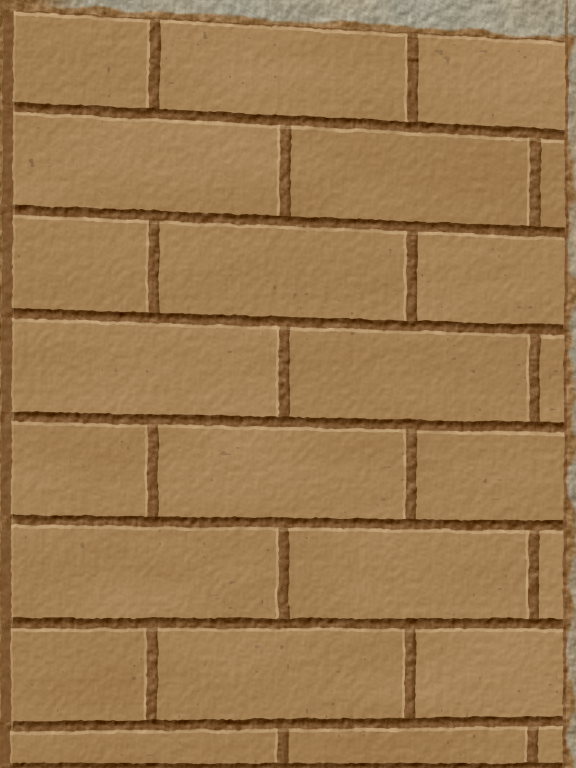
Write a WebGL 1 fragment shader that draws this texture.

```glsl
precision highp float;
// Tan rendered wall scored into running-bond bricks, in slight perspective.
// Tilted course lines and half-brick joints are cut as grooves with a dark
// upper side and a pale lip; rough grey plaster frames the top and right.

uniform vec2 u_resolution;

#define BRICK vec3(0.64, 0.50, 0.33)
#define GROOVE vec3(0.45, 0.30, 0.16)
#define SHADOW vec3(0.31, 0.18, 0.05)
#define LIP vec3(0.76, 0.64, 0.48)
#define ROUGH_BROWN vec3(0.55, 0.41, 0.25)
#define PLASTER vec3(0.62, 0.60, 0.53)
#define ASPECT 0.75
#define COURSE 0.1345
#define HALF_JOINT 0.0070
#define LIP_WIDTH 0.0036
#define SOFT 0.0010
#define GRAIN 0.10

float hash(vec2 p) {
  return fract(sin(dot(p, vec2(127.1, 311.7))) * 43758.5453);
}

float noise(vec2 p) {
  vec2 i = floor(p), f = fract(p);
  f = f * f * (3.0 - 2.0 * f);
  return mix(mix(hash(i), hash(i + vec2(1.0, 0.0)), f.x),
             mix(hash(i + vec2(0.0, 1.0)), hash(i + 1.0), f.x), f.y);
}

float fbm(vec2 p) {
  float sum = 0.0, amp = 0.5;
  for (int i = 0; i < 4; i++) {
    sum += amp * noise(p);
    p = p * 2.03 + 17.3;
    amp *= 0.5;
  }
  return sum;
}

// Soft-edged strip, 1 between a and b
float band(float a, float b, float d) {
  return smoothstep(a - SOFT, a + SOFT, d) - smoothstep(b - SOFT, b + SOFT, d);
}

void main() {
  // Height units, y downwards
  vec2 p = gl_FragCoord.xy / u_resolution;
  p = vec2(p.x * ASPECT, 1.0 - p.y);

  // Hand-cut edges: slow waver plus small chips
  vec2 waver = vec2(noise(p * 45.0), noise(p * 45.0 + 31.0)) - 0.5;
  vec2 chips = vec2(noise(p * 190.0), noise(p * 190.0 + 57.0)) - 0.5;
  vec2 q = p + 0.0022 * waver + 0.0017 * chips;
  q.x += 0.004 * p.y;

  // Courses converge towards the right
  float across = (p.x - 0.018) / 0.715;
  float topLine = 0.0048 + 0.0436 * across;
  float pitch = COURSE - 0.0072 * across;
  float v = (q.y - topLine) / pitch;
  float line = floor(v + 0.5);
  float dy = (v - line) * pitch;
  if (line < 0.5) dy -= 0.004 * (1.0 - across);
  float toBottom = q.y - 1.0005;
  if (abs(toBottom) < abs(dy)) dy = toBottom;

  // Two joints per course, offset by half a brick in alternate courses
  float row = floor(v);
  float dx = 1.0, column = 0.0;
  for (int i = 0; i < 2; i++) {
    float m = 2.0 * float(i) + mod(row, 2.0);
    float d = q.x - (0.2018 + 0.1732 * m - 0.0026 * m * m);
    column += step(0.0, d);
    if (abs(d) < abs(dx)) dx = d;
  }

  // Brick faces: tone per brick, trowel streaks and stains
  float relief = fbm(p * 130.0) - fbm(p * 130.0 + vec2(0.35, 0.5));
  float tone = 0.025 * (hash(vec2(row, column) + 3.0) - 0.5);
  tone += 0.07 * (fbm(p * vec2(6.0, 19.0)) - 0.47);
  tone += 0.015 * (0.5 - p.y);
  vec3 color = BRICK + tone * vec3(1.0, 1.05, 1.1);
  float pit = smoothstep(0.90, 0.97, noise(p * 120.0 + 9.0));
  color *= 1.0 - 0.15 * pit * step(0.62, noise(p * 17.0));

  // Upright joints with the lip on their left
  float worn = 0.35 + 0.65 * noise(p * 70.0 + 5.0);
  float fleck = 0.7 * fbm(p * 150.0 + 40.0);
  vec3 floorTone = mix(GROOVE, ROUGH_BROWN, fleck);
  float h = HALF_JOINT;
  color = mix(color, LIP, worn * band(-h - LIP_WIDTH, -h, dx));
  vec3 sideTone = mix(floorTone, SHADOW, 0.55 * smoothstep(0.1 * h, h, dx));
  float upright = band(-h, h, dx);
  color = mix(color, sideTone, upright);

  // Course grooves: shadow under the brick above, lip on the brick below
  vec3 courseTone = mix(SHADOW, floorTone, smoothstep(-0.7 * h, 0.35 * h, dy));
  float lip = band(h - 0.001, h + LIP_WIDTH, dy);
  color = mix(color, courseTone, band(-h, h, dy));
  color = mix(color, LIP, lip * worn * (1.0 - 0.5 * upright));

  // Left and right end grooves
  float left = q.x - 0.0105;
  float right = q.x - 0.7365;
  color = mix(color, LIP, 0.5 * worn * band(h, h + 0.003, left));
  color = mix(color, floorTone, band(-h, h, left));

  // Rough surround, turning to grey plaster above and to the right
  float top = topLine + 0.004 * (1.0 - across) + 0.6 * h - q.y;
  float outside = max(max(right, -left - h), top);
  float blotch = fbm(p * 24.0 + 11.0);
  vec3 surround = ROUGH_BROWN + 0.28 * (fbm(p * 95.0) - 0.47);
  float above = 0.003 + 0.062 * p.x - p.y + 0.016 * (blotch - 0.47);
  float beside = right - 0.006 + 0.035 * (blotch - 0.5);
  float grey = max(smoothstep(-0.002, 0.004, above) * smoothstep(0.03, 0.12, p.x),
                   0.75 * smoothstep(-0.002, 0.006, beside));
  vec3 plaster = PLASTER + 0.16 * (fbm(p * 60.0) - 0.47);
  plaster += 0.05 * (noise(p * 13.0) - 0.5) * vec3(-1.0, 0.0, 1.0);
  surround = mix(surround, plaster, grey);
  surround = mix(surround, GROOVE, 0.65 * band(0.0, 0.004, right));
  float surroundMask = smoothstep(-SOFT, SOFT, outside);
  color = mix(color, surround, surroundMask);

  // Sandy relief, coarser in the grooves and surround
  float rough = max(max(upright, band(-h, h, dy)), surroundMask);
  color += relief * GRAIN * (1.0 + 1.8 * rough);
  gl_FragColor = vec4(clamp(color, 0.0, 1.0), 1.0);
}
```
